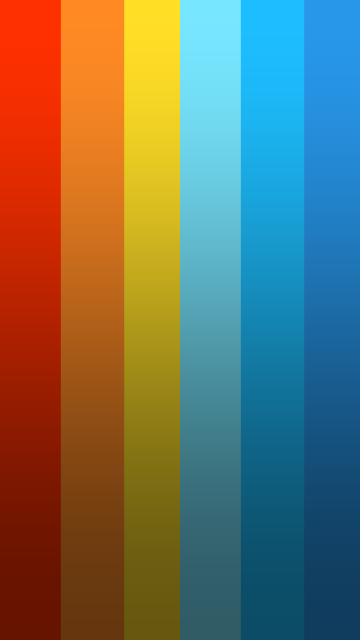
Reproduce this background procedurally as a WebGL 1 fragment shader.

```glsl
precision mediump float;

uniform vec2 u_resolution;

const vec3 RED = vec3(1.0, 0.188, 0.0);
const vec3 ORANGE = vec3(1.0, 0.541, 0.141);
const vec3 YELLOW = vec3(1.0, 0.871, 0.149);
const vec3 PALE_BLUE = vec3(0.467, 0.902, 1.0);
const vec3 SKY_BLUE = vec3(0.114, 0.745, 1.0);
const vec3 DEEP_BLUE = vec3(0.157, 0.592, 0.918);

const float FIRST_EDGE = 0.169;
const float SECOND_EDGE = 0.345;
const float HALF_WIDTH = 0.5;
const float BOTTOM_SHADE = 0.4;

// Antialiased step across a vertical edge
float edgeMask(float x, float edge, float pixel) {
    return clamp((x - edge) / pixel + 0.5, 0.0, 1.0);
}

// Three neighbouring stripes, starting at x = 0
vec3 stripeTrio(float x, float pixel, vec3 left, vec3 middle, vec3 right) {
    vec3 color = mix(left, middle, edgeMask(x, FIRST_EDGE, pixel));
    return mix(color, right, edgeMask(x, SECOND_EDGE, pixel));
}

// Brightness easing from full at the top to dim at the bottom
float verticalShade(float y, float bottomShade) {
    return mix(bottomShade, 1.0, smoothstep(0.0, 1.0, y));
}

void main() {
    vec2 uv = gl_FragCoord.xy / u_resolution;
    float pixel = 1.0 / u_resolution.x;

    // Warm half and cool half share the same stripe spacing
    vec3 warm = stripeTrio(uv.x, pixel, RED, ORANGE, YELLOW);
    vec3 cool = stripeTrio(uv.x - HALF_WIDTH, pixel, PALE_BLUE, SKY_BLUE, DEEP_BLUE);
    vec3 color = mix(warm, cool, edgeMask(uv.x, HALF_WIDTH, pixel));

    gl_FragColor = vec4(color * verticalShade(uv.y, BOTTOM_SHADE), 1.0);
}
```
